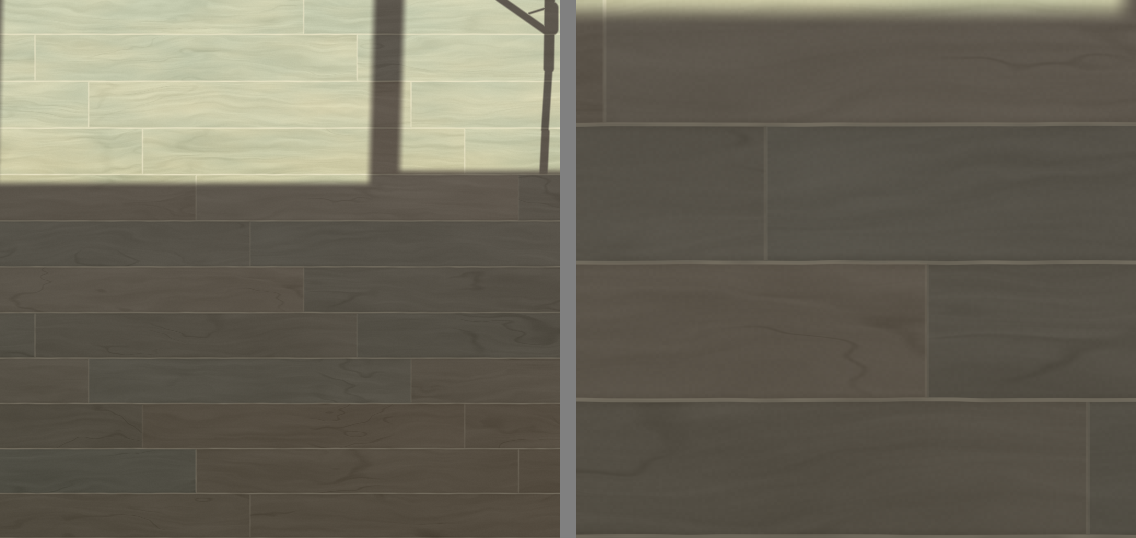
Left: the whole. Right: its middle third, enlarged.
A WebGL 1 fragment shader for this texture:

```glsl
precision highp float;
uniform vec2 u_resolution;

#define PLANK_LENGTH 0.5755
#define ROW_SHIFT 0.16667
#define GROUT_HALF 0.0011
#define EDGE_BLUR 0.009
#define LEAN 0.027
#define SUN_COOL vec3(0.775, 0.795, 0.685)
#define SUN_WARM vec3(0.825, 0.810, 0.675)
#define SHADE_TOP vec3(0.358, 0.334, 0.297)
#define SHADE_LOW vec3(0.318, 0.298, 0.255)
#define GROUT_SUN vec3(0.930, 0.905, 0.790)
#define GROUT_SHADE vec3(0.470, 0.445, 0.390)

float hash(vec2 p) {
  vec3 q = fract(p.xyx * 0.1031);
  q += dot(q, q.yzx + 33.33);
  return fract((q.x + q.y) * q.z);
}

float noise(vec2 p) {
  vec2 i = floor(p), f = fract(p);
  f = f * f * (3.0 - 2.0 * f);
  return mix(mix(hash(i), hash(i + vec2(1.0, 0.0)), f.x),
             mix(hash(i + vec2(0.0, 1.0)), hash(i + vec2(1.0, 1.0)), f.x), f.y);
}

float fbm(vec2 p) {
  float sum = 0.0, gain = 0.5;
  for (int i = 0; i < 4; i++) {
    sum += gain * noise(p);
    p = p * 2.03 + 17.1;
    gain *= 0.5;
  }
  return sum / 0.9375;
}

// Signed distance to a rounded bar
float bar(vec2 p, vec2 a, vec2 b, float radius) {
  vec2 d = b - a;
  return length(p - a - d * clamp(dot(p - a, d) / dot(d, d), 0.0, 1.0)) - radius;
}

// Sunlit opening with soft sides and a soft lower edge
float pane(vec2 p, float left, float right, float bottom) {
  return smoothstep(-EDGE_BLUR, EDGE_BLUR, p.x - left)
       * smoothstep(-EDGE_BLUR, EDGE_BLUR, right - p.x)
       * smoothstep(-EDGE_BLUR, EDGE_BLUR, bottom - p.y);
}

float standShadow(vec2 p) {
  float d = bar(p, vec2(0.982, -0.01), vec2(0.980, 0.122), 0.0090);
  d = min(d, bar(p, vec2(0.980, 0.120), vec2(0.973, 0.232), 0.0066));
  d = min(d, bar(p, vec2(0.974, 0.236), vec2(0.970, 0.320), 0.0072));
  d = min(d, bar(p, vec2(0.890, -0.004), vec2(0.977, 0.057), 0.0062));
  d = min(d, bar(p, vec2(0.986, 0.014), vec2(0.986, 0.052), 0.0110));
  d = min(d, bar(p, vec2(0.945, 0.024), vec2(0.990, 0.010), 0.0016));
  return 1.0 - smoothstep(-0.0018, 0.0022, d);
}

float groutLine(float d, float pixel) {
  return 1.0 - smoothstep(GROUT_HALF - 0.6 * pixel, GROUT_HALF + 0.8 * pixel, d);
}

void main() {
  // Width units, measured down from the top edge
  vec2 p = vec2(gl_FragCoord.x, u_resolution.y - gl_FragCoord.y) / u_resolution.x;
  float pixel = 1.0 / u_resolution.x;

  // Rows narrow slightly downward; each is offset by a sixth of a plank
  float wobble = (noise(vec2(p.x * 45.0, floor(p.y * 24.0))) - 0.5) * 0.008;
  float row = 0.274 + p.y * (11.833 + 0.386 * p.y) + wobble;
  float along = p.x / PLANK_LENGTH + 0.058 - floor(row) * ROW_SHIFT;
  vec2 plank = vec2(floor(along), floor(row)) + 20.0;
  float tone = hash(plank) - 0.5;
  float tint = hash(plank + 7.3) - 0.5;

  // Fine grain, broad clouds and occasional dark veins
  vec2 wood = p + plank * vec2(3.17, 1.73);
  float bend = fbm(wood * vec2(5.0, 16.0)) - 0.5;
  float grain = fbm(wood * vec2(9.0, 150.0) + vec2(0.0, bend * 9.0)) - 0.5;
  float cloud = fbm(wood * vec2(7.0, 24.0) + 4.0) - 0.5;
  float ridge = abs(noise(wood * vec2(6.0, 42.0) + vec2(0.0, bend * 7.0)) - 0.5);
  float vein = (1.0 - smoothstep(0.0, 0.09, ridge))
             * smoothstep(0.5, 0.72, noise(wood * vec2(7.0, 14.0) + 9.0));
  float speck = hash(floor(p * 512.0)) - 0.5;

  // Window light, interrupted by the frame and a slender stand
  vec2 slanted = vec2(p.x + LEAN * p.y, p.y);
  float sun = pane(slanted, 0.004, 0.668, 0.327) + pane(slanted, 0.722, 1.3, 0.305);
  sun *= 1.0 - standShadow(p);

  vec3 shade = mix(SHADE_TOP, SHADE_LOW, smoothstep(0.25, 0.95, p.y));
  shade += 0.022 * tone + tint * vec3(0.022, 0.002, -0.006);
  shade += vec3(0.012, 0.002, 0.0) * (p.x - 0.5);
  shade += 0.035 * grain + 0.035 * cloud - 0.026 * vein + 0.008 * speck;

  float warmth = clamp(0.2 + 1.7 * p.y + 1.3 * cloud + 0.3 * tint, 0.0, 1.0);
  vec3 bright = mix(SUN_COOL, SUN_WARM, warmth);
  bright += 0.02 * tone + 0.10 * grain + 0.05 * cloud - 0.025 * vein + 0.01 * speck;
  bright -= vec3(0.035, 0.035, 0.045) * smoothstep(0.2, 0.33, p.y);

  // Grout: steady across the rows, patchy at the plank ends
  float rowGap = abs(fract(row + 0.5) - 0.5) / 12.1;
  float endGap = abs(fract(along + 0.5) - 0.5) * PLANK_LENGTH;
  float patchy = 0.6 + 0.4 * noise(p * vec2(60.0, 90.0));
  float endSeed = hash(vec2(floor(along + 0.5), floor(row)) + 31.0);
  float endFade = mix(0.25 + 0.55 * endSeed, 0.8, sun);
  float grout = patchy * max(groutLine(rowGap, pixel), endFade * groutLine(endGap, pixel));
  shade -= 0.02 * (1.0 - smoothstep(0.0, 0.006, rowGap));
  shade = mix(shade, GROUT_SHADE, grout * 0.85);
  bright = mix(bright, GROUT_SUN, grout * 0.9);

  gl_FragColor = vec4(mix(shade, bright, sun), 1.0);
}
```
